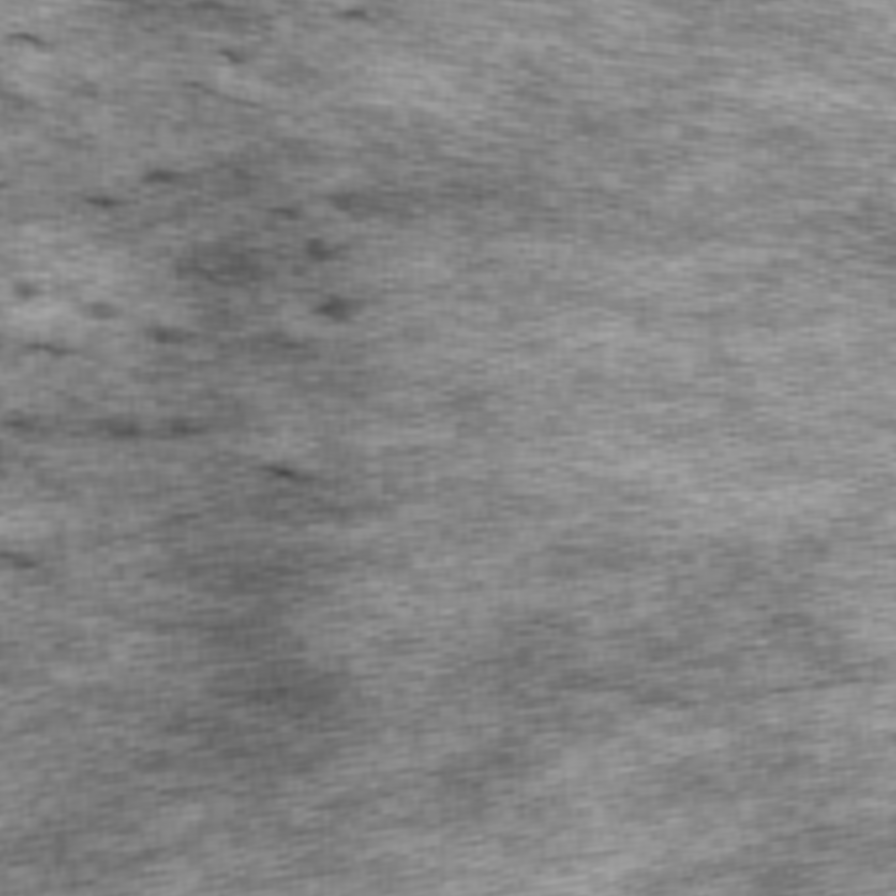
Reproduce this texture procedurally as a WebGL 2 fragment shader.

```glsl
#version 300 es
precision highp float;
// Soft grey weathered surface with streaked grain and scattered shallow pits.

#define BASE_GREY 0.517
#define CLOUD_GAIN 0.19
#define STREAK_GAIN 0.095
#define GRAIN_GAIN 0.075
#define WEAVE_GAIN 0.03
#define PIT_CELLS 12.0
#define PIT_DEPTH 0.15
#define HALO_GAIN 0.06
#define TILT_BOTTOM 0.15
#define TILT_TOP -0.09

uniform vec2 u_resolution;
out vec4 fragColor;

float hash(vec2 p) {
  return fract(sin(dot(p, vec2(127.1, 311.7))) * 43758.5453);
}

// Smooth value noise centred on zero
float noise(vec2 p) {
  vec2 cell = floor(p);
  vec2 f = fract(p);
  f = f * f * (3.0 - 2.0 * f);
  float low = mix(hash(cell), hash(cell + vec2(1.0, 0.0)), f.x);
  float high = mix(hash(cell + vec2(0.0, 1.0)), hash(cell + vec2(1.0, 1.0)), f.x);
  return mix(low, high, f.y) - 0.5;
}

float fbm(vec2 p) {
  float sum = 0.0;
  float gain = 0.55;
  for (int i = 0; i < 4; i++) {
    sum += gain * noise(p);
    p = mat2(1.95, 0.25, -0.2, 2.05) * p + 17.3;
    gain *= 0.52;
  }
  return sum;
}

// Pits thin out away from the upper left
float pitDensity(vec2 p) {
  float across = 1.0 - smoothstep(0.3, 0.62, p.x);
  float upward = smoothstep(0.15, 0.95, p.y);
  return 0.85 * across * upward;
}

// Dark flattened hollows, each with a pale patch above it
float pits(vec2 p) {
  vec2 home = floor(p * PIT_CELLS);
  vec2 ragged = p + 0.012 * vec2(noise(p * 38.0), noise(p * 45.0 + 9.0));
  float shade = 0.0;
  for (int y = -1; y <= 1; y++) {
    for (int x = -1; x <= 1; x++) {
      vec2 cell = home + vec2(x, y);
      vec2 jitter = vec2(hash(cell + 3.7), hash(cell + 8.2));
      vec2 centre = (cell + 0.1 + 0.8 * jitter) / PIT_CELLS;
      float present = step(hash(cell + 21.4), pitDensity(centre));
      float size = hash(cell + 33.1);
      vec2 d = ragged - centre;
      d.y += 0.13 * d.x;
      vec2 radius = vec2(mix(0.017, 0.031, size), mix(0.007, 0.011, hash(cell + 5.9)));
      vec2 q = d / radius;
      vec2 h = (d - vec2(0.004, 0.035)) / vec2(0.034, 0.025);
      float depth = PIT_DEPTH * mix(0.45, 1.0, hash(cell + 14.6));
      shade += present * (HALO_GAIN * size * exp(-dot(h, h)) - depth * exp(-dot(q, q)));
    }
  }
  return shade;
}

// Wide tonal drift: dim upright band on the left, paler right side
float drift(vec2 p) {
  float band = (p.x - 0.29) / 0.13;
  float fade = 0.7 + 0.3 * p.y;
  return 0.035 * smoothstep(0.35, 1.0, p.x) - 0.035 * fade * exp(-band * band);
}

// Faint crease rising toward the lower right edge
float crease(vec2 p) {
  float offset = p.y - (0.115 + 0.13 * p.x) + 0.006 * noise(p * 14.0);
  return -0.04 * smoothstep(0.5, 0.75, p.x) * exp(-pow(offset / 0.005, 2.0));
}

void main() {
  vec2 uv = gl_FragCoord.xy / u_resolution;
  vec2 flow = uv;
  flow.y -= mix(TILT_BOTTOM, TILT_TOP, uv.y) * uv.x;

  float grey = BASE_GREY + drift(uv);
  grey += CLOUD_GAIN * fbm(flow * vec2(5.0, 8.0) + 2.6);
  grey += STREAK_GAIN * fbm(flow * vec2(15.0, 46.0) + 41.0);
  grey += GRAIN_GAIN * noise(flow * vec2(60.0, 150.0));
  grey += WEAVE_GAIN * noise(uv * vec2(170.0, 75.0) + 63.0);
  grey += pits(uv) + crease(uv);

  fragColor = vec4(vec3(clamp(grey, 0.0, 1.0)), 1.0);
}
```
